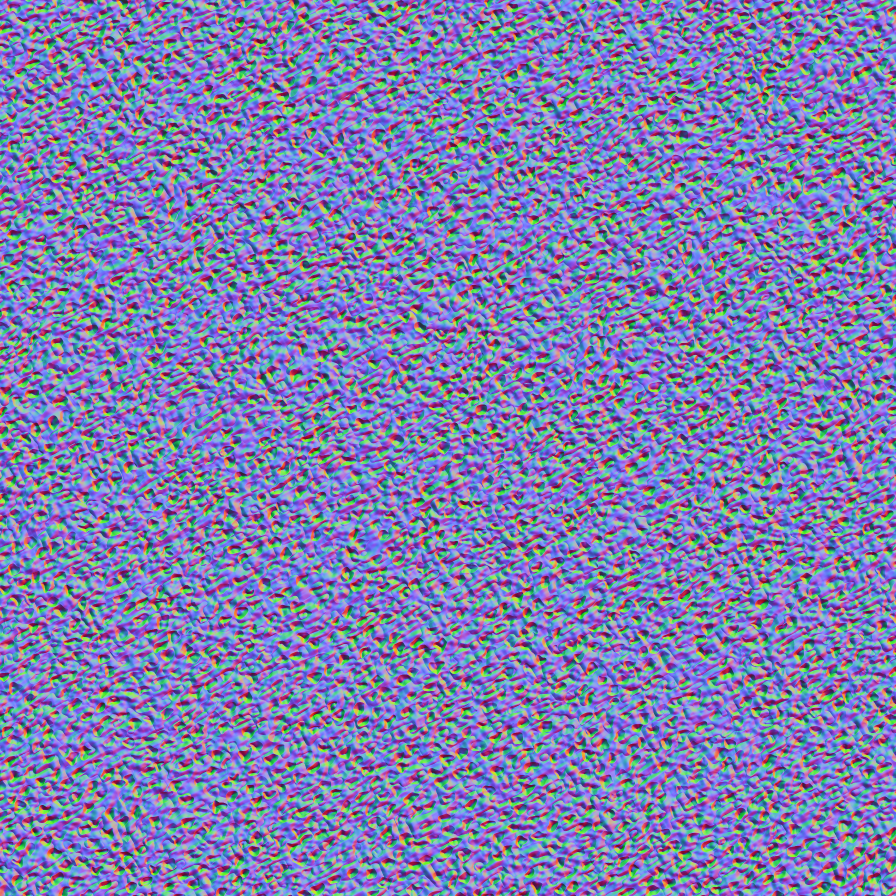
Reproduce this texture map procedurally as a Shadertoy shader.

```glsl
// Tangent-space normal map of a coarse pebbled weave.
// A height field of small ragged pits on a slanted lattice, plus billowed grain
// along the ridges, is differentiated and its slopes are coded as colour.

vec2 hash2(vec2 p) {
    vec3 q = fract(vec3(p.xyx) * vec3(0.1031, 0.1030, 0.0973));
    q += dot(q, q.yzx + 33.33);
    return fract((q.xx + q.yz) * q.zy);
}

float noise(vec2 p) {
    vec2 i = floor(p), f = fract(p);
    f = f * f * (3.0 - 2.0 * f);
    float low = mix(hash2(i).x, hash2(i + vec2(1, 0)).x, f.x);
    float high = mix(hash2(i + vec2(0, 1)).x, hash2(i + vec2(1, 1)).x, f.x);
    return mix(low, high, f.y);
}

// Coordinates along and across the ridges, which rise to the right
vec2 ridgeFrame(vec2 p) {
    return vec2(dot(p, vec2(0.88, 0.47)), dot(p, vec2(-0.47, 0.88)));
}

// Conical pits with crisp rims, a steep left wall and a gentler right wall
float pits(vec2 uv) {
    mat2 lattice = mat2(0.0170, 0.0095, 0.0105, -0.0137);
    vec2 cell = floor(inverse(lattice) * uv);
    float depth = 0.0;
    for (int y = -1; y <= 1; y++)
    for (int x = -1; x <= 1; x++) {
        vec2 id = cell + vec2(x, y);
        vec2 rnd = hash2(id + 200.0);
        vec2 d = ridgeFrame(uv - lattice * (id + 0.3 + 0.4 * rnd));
        d /= vec2(d.x < 0.0 ? 0.0045 : 0.0095, 0.0052);
        float cone = max(0.0, 1.0 - length(d));
        depth = max(depth, cone * (0.4 + hash2(id + 517.0).y));
    }
    return depth;
}

float height(vec2 uv) {
    // Slow warp keeps the weave irregular
    vec2 warped = uv + 0.008 * vec2(noise(uv * 16.0), noise(uv * 16.0 + 71.0));

    // Fine wobble makes the pit outlines ragged
    vec2 wobble = vec2(noise(uv * 150.0 + 5.0), noise(uv * 150.0 + 93.0));
    float h = -0.0088 * pits(warped + 0.006 * wobble);

    // Grain: soft ridges, pebbles parted by sharp creases, fine crumbs
    vec2 r = ridgeFrame(warped) + 2.0;
    h += 0.0042 * noise(r * vec2(75, 115));
    h += 0.0080 * abs(noise(r * vec2(100, 150) + 13.0) - 0.5);
    h += 0.0042 * noise(r * vec2(180, 230) + 47.0);
    return h;
}

vec3 normalColor(vec2 uv) {
    const float e = 0.0006;
    float h = height(uv);
    vec2 slope = vec2(height(uv + vec2(e, 0)), height(uv + vec2(0, e))) - h;
    vec3 n = normalize(vec3(-slope / e, 1.0));
    // Blue falls below mid level on steep walls
    return vec3(0.5 + 0.49 * n.xy, pow(n.z, 1.35));
}

void mainImage(out vec4 fragColor, in vec2 fragCoord) {
    // Four samples per pixel smooth the sharp edges
    vec3 color = vec3(0.0);
    for (int i = 0; i < 4; i++) {
        vec2 offset = vec2(i % 2, i / 2) * 0.5 - 0.25;
        color += normalColor((fragCoord + offset) / iResolution.y);
    }
    fragColor = vec4(color / 4.0, 1.0);
}
```
